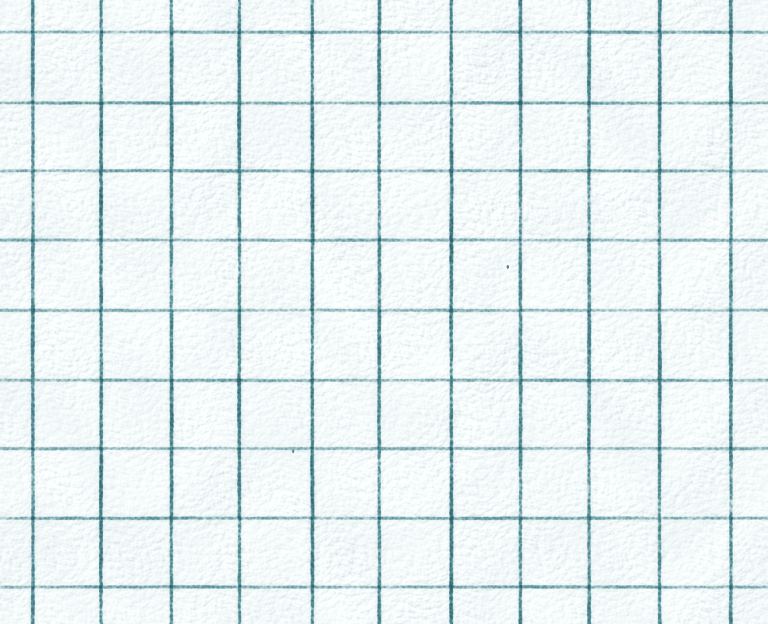
Give the GLSL for this texture, as a Shadertoy shader.

```glsl
// Worn sheet of squared paper: 11 by 9 squares ruled in teal ink on pale, toothy stock.
// Wrapping cellular noise gives the embossed grain and the ink breaks; layered sines
// with whole frequencies give the stains and the uneven pressure, so the sheet tiles.

const float TAU = 6.28318531;
const vec2 SQUARES = vec2(11.0, 9.0);
const vec3 PAPER = vec3(0.965, 0.985, 0.985);
const vec3 PAPER_SHADE = vec3(0.89, 0.93, 0.94);
const vec3 INK = vec3(0.37, 0.59, 0.62);
const vec3 INK_DEEP = vec3(0.20, 0.39, 0.43);

vec2 hash2(vec2 p) {
    vec3 q = fract((p.xyx + 7.0) * vec3(0.1031, 0.1030, 0.0973));
    q += dot(q, q.yzx + 33.33);
    return fract((q.xx + q.yz) * q.zy);
}

// Whole-cell wrap; the half step keeps it exact at the period itself.
vec2 wrapCell(vec2 cell, vec2 period) {
    return cell - period * floor((cell + 0.5) / period);
}

// Distance to the nearest scattered point; wraps after "period" cells.
float cellular(vec2 p, vec2 period) {
    vec2 cell = floor(p), local = p - cell;
    float nearest = 2.0;
    for (int y = -1; y <= 1; y++)
    for (int x = -1; x <= 1; x++) {
        vec2 offset = vec2(x, y);
        vec2 point = offset + hash2(wrapCell(cell + offset, period)) - local;
        nearest = min(nearest, dot(point, point));
    }
    return sqrt(nearest);
}

// Height difference along the light direction, as an embossed surface.
float relief(vec2 uv, vec2 period, vec2 light) {
    vec2 p = uv * period;
    return cellular(p + light, period) - cellular(p - light, period);
}

// Layered sines along one line, about -1 to 1.
float pressure(float t, float phase) {
    float a = TAU * t, b = TAU * phase;
    return 0.45 * sin(2.0 * a + b) + 0.3 * sin(7.0 * a + 3.0 * b)
         + 0.25 * sin(19.0 * a + 5.0 * b);
}

// Broad stains, about -1 to 1.
float stains(vec2 uv) {
    vec2 a = TAU * uv;
    vec2 w = a + 0.7 * sin(a.yx * vec2(2.0, 3.0) + vec2(1.0, 4.0));
    float blotch = sin(2.0 * w.x + w.y + 0.6) * sin(3.0 * w.y - w.x + 2.0)
                 + 0.5 * sin(5.0 * w.x + 2.0 * w.y) * sin(4.0 * w.y - 3.0 * w.x);
    return 0.6 * blotch + 0.1 * (cos(a.x) + cos(a.y));
}

// Ink of one family of parallel lines, each with its own shift and strength.
float ruling(float across, float along, float count, float phase, float jitter,
             float halfWidth, float pixel, float grain, float seed) {
    float x = across * count;
    vec2 r = hash2(vec2(floor(x), seed));
    float push = pressure(along, r.y);
    float center = phase + jitter * (2.0 * r.x - 1.0) + 0.004 * pressure(along, r.x);
    float dist = abs(fract(x) - center);
    float width = halfWidth * (1.05 + 0.15 * push - 0.2 * grain);
    float soft = max(0.75 * pixel, 0.014);
    float body = 1.0 - smoothstep(width - soft, width + soft, dist);
    float bleed = 0.09 * exp(-dist * dist / (5.0 * halfWidth * halfWidth));
    return (body + bleed) * (0.85 + 0.25 * r.y) * (1.4 + 0.3 * push - 0.9 * grain);
}

// Small dark flecks, placed by hash and wrapped at the edges.
float flecks(vec2 uv, vec2 pixel) {
    float ink = 0.0;
    for (int i = 0; i < 2; i++) {
        vec2 r = hash2(vec2(i, 57.0));
        vec2 d = (fract(uv - r + 0.5) - 0.5) * SQUARES;
        float size = 0.010 + 0.010 * r.x;
        float dist = length(d * vec2(1.0, 0.65));
        ink = max(ink, 1.0 - smoothstep(size - pixel.x * 0.5, size + pixel.x * 0.5, dist));
    }
    return ink;
}

void mainImage(out vec4 fragColor, in vec2 fragCoord) {
    vec2 uv = fragCoord / iResolution.xy;
    vec2 pixel = SQUARES / iResolution.xy;

    // Paper: two scales of warped tooth, rougher in patches, over broad stains
    vec2 warped = uv + 0.004 * sin(TAU * vec2(9.0, 13.0) * uv.yx);
    float coarse = relief(warped, vec2(88.0, 104.0), vec2(0.12, -0.2));
    float fine = relief(warped, vec2(196.0, 190.0), vec2(0.16, -0.2));
    float tooth = (0.8 * coarse + 0.75 * fine) * (1.0 + 0.35 * stains(uv + vec2(0.37, 0.21)));
    float crease = max(tooth, 0.0);
    float shade = 0.08 + 0.85 * tooth + 1.1 * crease * crease + 0.24 * stains(uv);
    vec3 color = mix(PAPER, PAPER_SHADE, clamp(shade, -0.4, 1.8));

    // Ink: strong uprights, fainter level lines, darker where they cross
    float grain = cellular(uv * vec2(210.0, 172.0), vec2(210.0, 172.0));
    float upright = ruling(uv.x, uv.y, SQUARES.x, 0.45, 0.025, 0.023, pixel.x, grain, 11.0);
    float level = ruling(uv.y, uv.x, SQUARES.y, 0.525, 0.012, 0.021, pixel.y, grain, 29.0);
    float ink = 1.12 * upright + 0.64 * level + 1.3 * flecks(uv, pixel);

    color = mix(color, INK, clamp(ink, 0.0, 1.0));
    color = mix(color, INK_DEEP, clamp(ink - 1.0, 0.0, 1.0));
    fragColor = vec4(color, 1.0);
}
```
